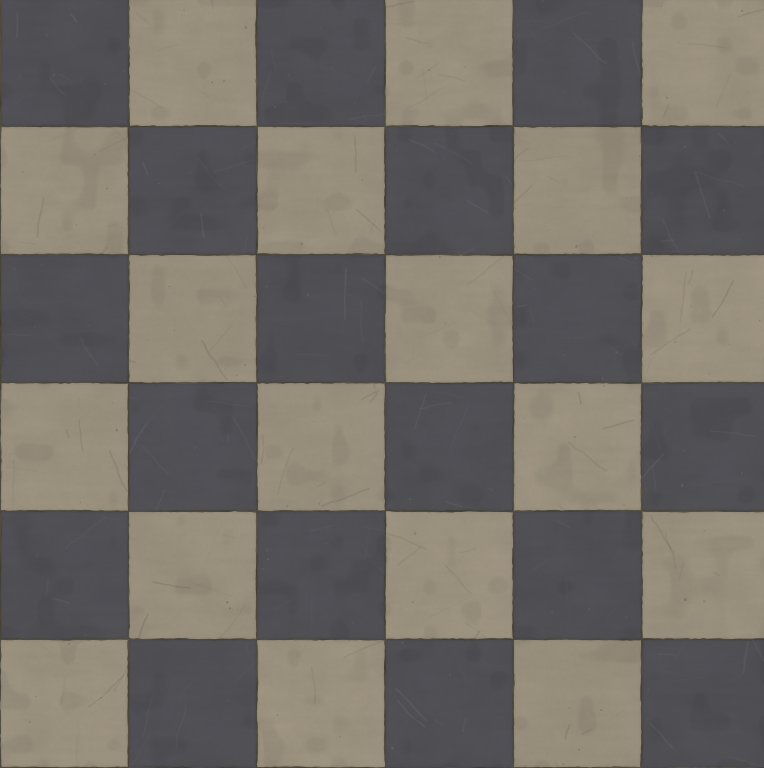
A WebGL 2 fragment shader for this pattern:

```glsl
#version 300 es
precision highp float;

uniform vec2 u_resolution;
out vec4 fragColor;

#define TILE 0.1670
#define ORIGIN vec2(0.0004, 0.0005)
#define GROUT 0.0021
#define WOBBLE 0.0011
#define MOTTLE 0.035
#define SCRATCHES 9
#define SPECKS 7
#define LIGHT_STONE vec3(0.600, 0.560, 0.490)
#define DARK_STONE vec3(0.310, 0.310, 0.330)
#define GROUT_COLOR vec3(0.285, 0.270, 0.225)

float hash(vec2 p) {
    vec3 q = fract(vec3(p.xyx) * 0.1031);
    q += dot(q, q.yzx + 33.33);
    return fract((q.x + q.y) * q.z);
}

vec2 hash2(vec2 p) {
    return vec2(hash(p), hash(p + 41.7));
}

float noise(vec2 p) {
    vec2 i = floor(p);
    vec2 f = fract(p);
    f = f * f * (3.0 - 2.0 * f);
    float low = mix(hash(i), hash(i + vec2(1, 0)), f.x);
    float high = mix(hash(i + vec2(0, 1)), hash(i + vec2(1, 1)), f.x);
    return mix(low, high, f.y);
}

float fbm(vec2 p) {
    float sum = 0.0;
    float gain = 0.5;
    for (int i = 0; i < 5; i++) {
        sum += gain * noise(p);
        p = mat2(1.6, 1.2, -1.2, 1.6) * p + 7.3;
        gain *= 0.5;
    }
    return sum;
}

float segmentDistance(vec2 p, vec2 a, vec2 b) {
    vec2 ab = b - a;
    float t = clamp(dot(p - a, ab) / dot(ab, ab), 0.0, 1.0);
    return length(p - a - ab * t);
}

// Faint hairlines at random angles, in canvas units from the tile corner
float scratches(vec2 p, vec2 cell, float pixel) {
    float amount = 0.0;
    for (int i = 0; i < SCRATCHES; i++) {
        vec2 seed = cell * 17.0 + float(i) * 3.7 + 5.0;
        vec2 start = hash2(seed) * TILE;
        float angle = 6.2832 * hash(seed + 11.0);
        float span = TILE * mix(0.05, 0.40, hash(seed + 23.0));
        vec2 end = start + span * vec2(cos(angle), sin(angle));
        vec2 bend = 0.004 * (vec2(noise(p * 45.0 + seed), noise(p * 45.0 - seed)) - 0.5);
        float d = segmentDistance(p + bend, start, end);
        float strength = pow(hash(seed + 31.0), 2.0);
        amount += strength * (1.0 - smoothstep(0.0, 0.0007 + pixel, d));
    }
    return amount;
}

// Small pits and chalky dots
float specks(vec2 p, vec2 cell, float pixel) {
    float amount = 0.0;
    for (int i = 0; i < SPECKS; i++) {
        vec2 seed = cell * 13.0 + float(i) * 5.3 + 90.0;
        float radius = mix(0.0003, 0.0012, pow(hash(seed + 3.0), 3.0));
        float d = length(p - hash2(seed) * TILE);
        amount += hash(seed + 9.0) * (1.0 - smoothstep(radius, radius + pixel, d));
    }
    return amount;
}

void main() {
    float pixel = 1.0 / u_resolution.y;
    vec2 uv = gl_FragCoord.xy * pixel;

    // Hand-cut edges bend the grid slightly
    vec2 bend = vec2(noise(uv * 26.0), noise(uv * 26.0 + 50.0)) - 0.5;
    vec2 chip = vec2(noise(uv * 190.0 + 9.0), noise(uv * 190.0 + 70.0)) - 0.5;
    vec2 grid = uv - ORIGIN + WOBBLE * (bend + 0.8 * chip);
    vec2 cell = floor(grid / TILE);
    vec2 local = grid - cell * TILE;
    float isDark = mod(cell.x + cell.y, 2.0);

    // Stone with cloudy shading and a small shift per tile
    vec3 color = mix(LIGHT_STONE, DARK_STONE, isDark);
    float cloud = fbm(uv * 22.0 + cell * 5.0) - 0.48;
    float streak = fbm(vec2(uv.x * 20.0, uv.y * 130.0) + cell * 9.0) - 0.48;
    float grain = noise(uv * 330.0) - 0.5;
    color *= 1.0 + 2.0 * MOTTLE * cloud + MOTTLE * streak + 0.014 * grain;
    color *= 1.0 + 0.022 * (hash(cell + 60.0) - 0.5);

    // Wear shows dark on light stone and pale on dark stone
    vec3 wear = mix(vec3(-0.055, -0.055, -0.050), vec3(0.035), isDark);
    color += wear * scratches(local, cell, pixel);
    color += 1.5 * wear * specks(local, cell, pixel);
    float stain = smoothstep(0.68, 0.86, noise(uv * 34.0 + 130.0));
    color *= 1.0 - 0.045 * stain;

    // Grout with uneven width, and soft dirt beside it
    vec2 toLine = min(local, TILE - local);
    float edge = min(toLine.x, toLine.y);
    float halfWidth = 0.5 * GROUT * mix(0.65, 1.35, noise(uv * 75.0 + 20.0));
    color *= 1.0 - 0.05 * (1.0 - smoothstep(0.0, 0.005, edge));
    float joint = 1.0 - smoothstep(halfWidth - 0.5 * pixel, halfWidth + 0.5 * pixel, edge);
    vec3 groutColor = GROUT_COLOR * mix(0.75, 1.3, fbm(uv * 38.0 + 300.0));
    color = mix(color, groutColor, 0.92 * joint);

    fragColor = vec4(color, 1.0);
}
```
